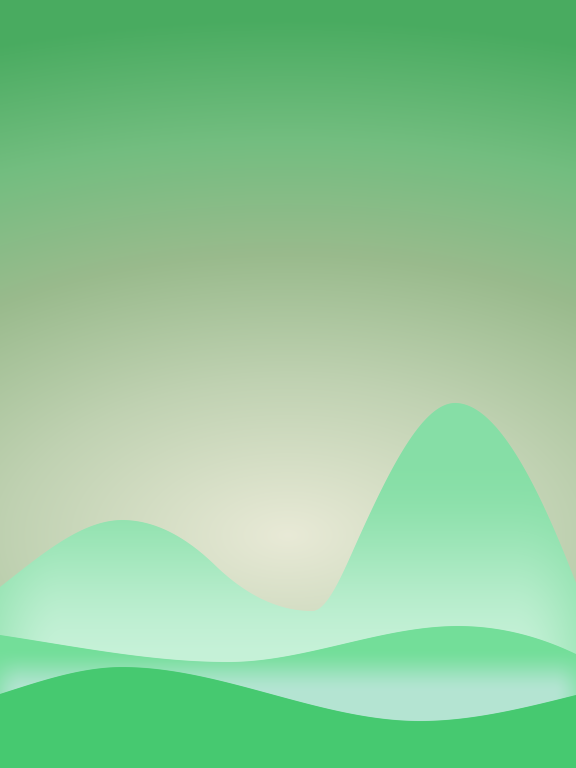
A WebGL 2 fragment shader for this background:

```glsl
#version 300 es
precision highp float;
// Three layers of soft green hills under a pale, wide elliptical sun glow.
// Ridges are cubic Hermite curves through a few knots; the sky is a radial
// ramp of colours, and mist brightens the foot of each distant hill.

uniform vec2 u_resolution;
out vec4 outColor;

// Sky: glow centre, flattening, and colour stops by distance from the centre
const vec2 GLOW_CENTER = vec2(0.5, 0.303);
const vec2 GLOW_SCALE = vec2(0.417, 1.0);
const int STOPS = 5;
const float STOP_AT[STOPS] = float[](0.0, 0.202, 0.365, 0.514, 0.672);
const vec3 STOP_COLOR[STOPS] = vec3[](
  vec3(0.910, 0.915, 0.840),
  vec3(0.750, 0.820, 0.695),
  vec3(0.600, 0.730, 0.550),
  vec3(0.450, 0.742, 0.500),
  vec3(0.285, 0.670, 0.375));

// Hills: body colours, mist colours and mist heights (clear, full)
const vec3 FAR_COLOR = vec3(0.525, 0.872, 0.650);
const vec3 FAR_MIST = vec3(0.775, 0.945, 0.845);
const vec2 FAR_MIST_Y = vec2(0.400, 0.135);
const float FAR_MIST_EDGE = 0.11;
const vec3 MID_COLOR = vec3(0.450, 0.870, 0.600);
const vec3 MID_MIST = vec3(0.705, 0.895, 0.825);
const vec2 MID_MIST_Y = vec2(0.156, 0.098);
const float MID_MIST_EDGE = 0.04;
const vec3 NEAR_COLOR = vec3(0.275, 0.790, 0.440);

// Ridge knots as (x, height, slope): far 0-6, middle 7-10, near 11-14
const vec3 KNOTS[15] = vec3[](
  vec3(0.0, 0.2357, 0.585), vec3(0.212, 0.3229, 0.0),
  vec3(0.373, 0.2643, -0.728), vec3(0.542, 0.2044, 0.0),
  vec3(0.625, 0.3034, 1.65), vec3(0.790, 0.4753, 0.0),
  vec3(1.0, 0.2409, -1.95),
  vec3(0.0, 0.1732, -0.113), vec3(0.396, 0.1380, 0.0),
  vec3(0.795, 0.1849, 0.0), vec3(1.0, 0.1484, -0.36),
  vec3(0.0, 0.0964, 0.24), vec3(0.212, 0.1315, 0.0),
  vec3(0.729, 0.0612, 0.0), vec3(1.0, 0.0951, 0.188));

// Cubic Hermite curve between two knots
float hermite(vec3 a, vec3 b, float x) {
  float w = b.x - a.x;
  float t = (x - a.x) / w;
  float s = 1.0 - t;
  return s * s * ((1.0 + 2.0 * t) * a.y + t * w * a.z)
       + t * t * ((3.0 - 2.0 * t) * b.y - s * w * b.z);
}

// Height of the ridge that runs through knots first..last
float ridge(float x, int first, int last) {
  int i = first;
  while (i < last - 1 && x > KNOTS[i + 1].x) i++;
  return hermite(KNOTS[i], KNOTS[i + 1], x);
}

// Antialiased coverage of the area below a ridge
float below(float height, float y) {
  float d = height - y;
  float pixel = length(vec2(dFdx(d), dFdy(d)));
  return smoothstep(-0.6, 0.6, d / max(pixel, 1e-6));
}

// Mist that thickens downward and thins towards the canvas sides
float mist(vec2 uv, vec2 range, float edge) {
  float side = min(uv.x, 1.0 - uv.x);
  float depth = (range.x - uv.y) / (range.x - range.y);
  return smoothstep(0.0, 1.0, depth) * smoothstep(-edge, edge, side);
}

vec3 sky(vec2 uv) {
  float r = length((uv - GLOW_CENTER) * GLOW_SCALE);
  vec3 color = STOP_COLOR[0];
  for (int i = 1; i < STOPS; i++) {
    float t = (r - STOP_AT[i - 1]) / (STOP_AT[i] - STOP_AT[i - 1]);
    color = mix(color, STOP_COLOR[i], clamp(t, 0.0, 1.0));
  }
  return color;
}

void main() {
  vec2 uv = gl_FragCoord.xy / u_resolution;
  vec3 color = sky(uv);

  // Hills from far to near
  vec3 farHill = mix(FAR_COLOR, FAR_MIST, mist(uv, FAR_MIST_Y, FAR_MIST_EDGE));
  vec3 midHill = mix(MID_COLOR, MID_MIST, mist(uv, MID_MIST_Y, MID_MIST_EDGE));
  color = mix(color, farHill, below(ridge(uv.x, 0, 6), uv.y));
  color = mix(color, midHill, below(ridge(uv.x, 7, 10), uv.y));
  color = mix(color, NEAR_COLOR, below(ridge(uv.x, 11, 14), uv.y));

  outColor = vec4(color, 1.0);
}
```
